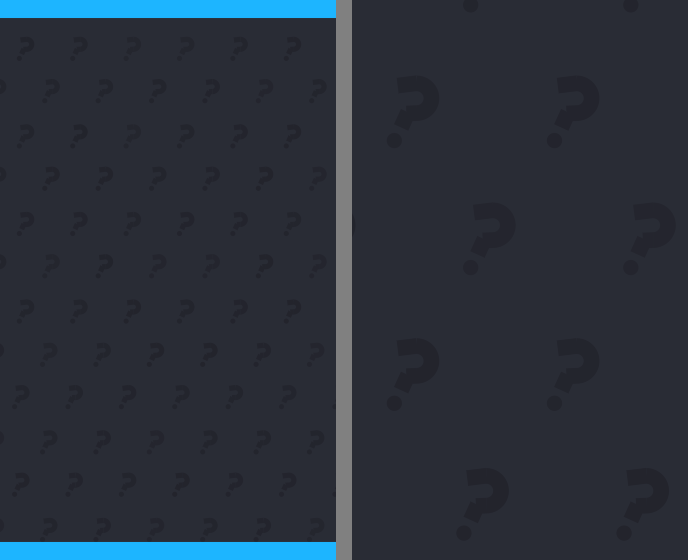
Left, the full canvas; right, a detail of the centre.
Give the GLSL for this pattern, as a WebGL 1 fragment shader.

```glsl
precision highp float;

uniform vec2 u_resolution;

#define CANVAS_WIDTH 462.0
#define BAR_HEIGHT 24.8
#define COLUMN_PITCH 73.4
#define PAIR_PITCH 120.4
#define ROW_SHIFT vec2(35.0, 58.2)
#define SEAM_DEPTH 457.0
#define STROKE 3.6
#define WEAR 0.22
#define GROUND vec3(0.161, 0.171, 0.208)
#define INK vec3(0.135, 0.141, 0.173)
#define BAR_BLUE vec3(0.114, 0.710, 1.0)

float hash(vec2 cell) {
  return fract(sin(dot(cell, vec2(127.1, 311.7))) * 4375.85);
}

// Flat-ended stroke from a to b
float strokeDistance(vec2 p, vec2 a, vec2 b, float halfWidth) {
  vec2 along = normalize(b - a);
  vec2 q = p - 0.5 * (a + b);
  vec2 d = abs(vec2(dot(q, along), dot(q, vec2(-along.y, along.x))));
  d -= vec2(0.5 * length(b - a), halfWidth);
  return length(max(d, 0.0)) + min(max(d.x, d.y), 0.0);
}

// Leaning hook with a dot below it, centred on the origin
float hookDistance(vec2 p) {
  vec2 bowl = p - vec2(1.5, 5.4);
  float d = max(abs(length(bowl) - 6.8) - STROKE, -bowl.x);
  d = min(d, strokeDistance(p, vec2(-7.2, 11.2), vec2(1.8, 12.3), STROKE));
  d = min(d, strokeDistance(p, vec2(-3.2, -1.6), vec2(1.8, -1.4), STROKE));
  d = min(d, strokeDistance(p, vec2(-2.4, -1.0), vec2(-5.6, -8.0), STROKE));
  return min(d, length(p - vec2(-8.7, -14.0)) - 3.5);
}

float coverage(float d, float pixel) {
  return 1.0 - smoothstep(-0.6 * pixel, 0.6 * pixel, d);
}

void main() {
  float pixel = CANVAS_WIDTH / u_resolution.x;
  vec2 p = gl_FragCoord.xy * pixel;
  float height = u_resolution.y * pixel;
  float depth = height - p.y;

  // The pattern restarts with a sideways shift below the seam
  float lower = step(SEAM_DEPTH, depth);
  vec2 q = vec2(p.x, depth) - mix(vec2(35.3, 66.3), vec2(67.2, 487.0), lower);

  // Staggered pairs of rows
  float margin = 0.25 * PAIR_PITCH;
  float pair = floor((q.y + margin) / PAIR_PITCH);
  q.y -= pair * PAIR_PITCH;
  float second = step(0.5 * ROW_SHIFT.y, q.y);
  q -= second * ROW_SHIFT;
  float column = floor(q.x / COLUMN_PITCH + 0.5);
  q.x -= column * COLUMN_PITCH;

  // Faint change of ink between repeats
  vec2 cell = vec2(column, 2.0 * pair + second + 8.0 * lower);
  float strength = 1.0 - WEAR * hash(cell);
  float mark = coverage(hookDistance(vec2(q.x, -q.y)), pixel);
  vec3 color = mix(GROUND, INK, mark * strength);

  // Bars along the top and bottom edges
  float bar = coverage(min(p.y, depth) - BAR_HEIGHT, pixel);
  gl_FragColor = vec4(mix(color, BAR_BLUE, bar), 1.0);
}
```
